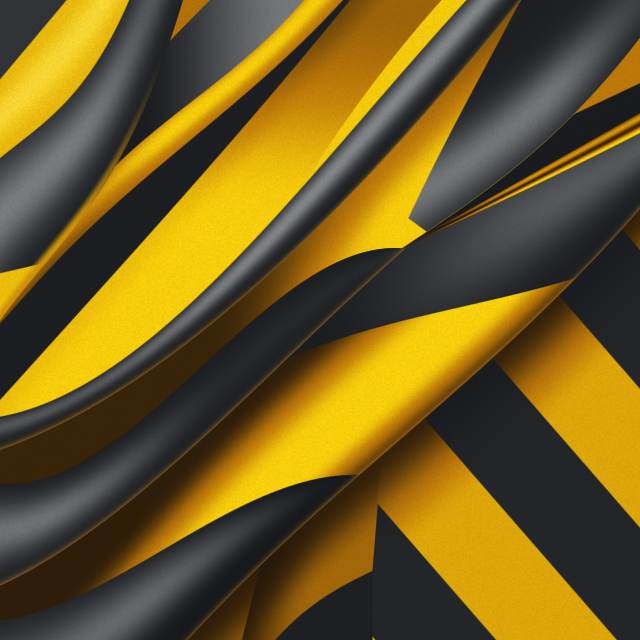
A Shadertoy shader for this background:

```glsl
#define INK vec3(.085, .093, .105)
#define STEEL vec3(.56, .57, .58)
#define UMBER vec3(.15, .095, .035)
#define AMBER vec3(.74, .47, .035)
#define YELLOW vec3(.97, .81, .04)
#define STRIPE_PERIOD .434
#define STRIPE_SLOPE 1.15
#define RIM_WIDTH .004
#define GRAIN .025

// Cubic through four evenly spaced heights, extended by straight lines
float curve(float x, float x0, float x1, vec4 h) {
    float s = (x - x0) * 3. / (x1 - x0), c = clamp(s, 0., 3.);
    float a = h.y - h.x;
    float b = h.z - 2. * h.y + h.x;
    float d = h.w - 3. * h.z + 3. * h.y - h.x;
    float value = h.x + c * (a + (c - 1.) * (b / 2. + (c - 2.) * d / 6.));
    float slope = a + (c - .5) * b + (3. * c * c - 6. * c + 2.) * d / 6.;
    return value + slope * (s - c);
}

// Smooth coverage of the positive side of an edge
float cover(float d) { return smoothstep(-.7, .7, d / max(fwidth(d), 1e-5)); }

void paint(inout vec3 col, vec3 tint, float d) { col = mix(col, tint, cover(d)); }

float bump(float x, float center, float width) {
    float d = (x - center) / width;
    return exp(-d * d);
}

float across(float y, float low, float high) { return (y - low) / max(high - low, .01); }

vec3 gold(float light) {
    return mix(mix(UMBER, AMBER, smoothstep(0., .6, light)), YELLOW, smoothstep(.5, 1., light));
}

vec3 cloth(float light) { return mix(INK, STEEL, clamp(light, 0., 1.)); }

// Warm light along a lower hem
vec3 rim(float d) { return .55 * AMBER * exp(-abs(d) / RIM_WIDTH); }

float hash(vec2 p) {
    vec3 q = fract(p.xyx * .1031);
    q += dot(q, q.yzx + 33.33);
    return fract((q.x + q.y) * q.z);
}

void mainImage(out vec4 fragColor, in vec2 fragCoord) {
    vec2 uv = fragCoord / iResolution.xy;
    float x = uv.x, y = uv.y;

    // Edges of the folds
    float mainLow = curve(x, .293, 1., vec4(0, .229, .436, .674));
    float mainTop = curve(x, .677, 1., vec4(.635, .686, .738, .792));
    float goldTop = curve(x, .443, .87, vec4(.4375, .487, .522, .557));
    float goldLow = curve(x, 0., .56, vec4(.03, .102, .207, .258));
    float waveLow = curve(x, 0., .664, vec4(.085, .232, .434, .638));
    float waveTop = curve(x, 0., .625, vec4(.245, .333, .517, .612));
    float tubeLow = curve(x, 0., .814, vec4(.297, .448, .691, 1));
    float tubeTop = curve(x, 0., .729, vec4(.349, .478, .723, 1));
    float hornLow = curve(x, .667, 1., vec4(.638, .717, .814, .941));
    float hornLeft = curve(x, .638, .81, vec4(.659, .776, .885, .993));
    float sheetTop = curve(x, 0., .547, vec4(.375, .577, .783, 1));
    float crease = curve(x, .501, .69, vec4(.753, .844, .926, 1));
    float bandLow = curve(x, .059, .536, vec4(.56, .714, .848, 1));
    float bandTop = curve(x, .169, .475, vec4(.73, .819, .9, 1));
    float leftLow = curve(x, 0., .286, vec4(.499, .618, .759, 1));
    float leftTop = curve(x, 0., .202, vec4(.753, .807, .879, 1));

    // Flat stripes in the shadow of the main fold
    float rise = y - mainLow;
    float s = (1. - y - STRIPE_SLOPE * x) / STRIPE_PERIOD;
    float lit = smoothstep(-.02, .19, -rise);
    vec3 col = cloth(.03 + .08 * lit);
    paint(col, gold(.08 + .68 * lit), .25 - abs(fract(s + .5) - .5));

    // Hanging flap
    float flapEdge = .582 + .014 * clamp((y - .108) / .176, 0., 1.);
    float flapLow = curve(x, .43, .582, vec4(0, .048, .082, .108));
    float pleat = x - .378 - .25 * y;
    float soft = mix(.9, smoothstep(-.05, .1, pleat), cover(pleat));
    vec3 flap = cloth(.06);
    paint(flap, gold((.1 + .34 * smoothstep(0., .12, -rise)) * soft), y - flapLow);
    paint(col, flap, flapEdge - x);

    // Main fold: dark roll, golden belly, dark shoulder
    float roll = bump(across(y, mainLow, goldLow), .68, .24) * smoothstep(.55, .2, x);
    float shoulder = bump(across(y, mainLow, mainTop), .8, .35) * smoothstep(.48, .88, x);
    float belly = smoothstep(-.03, .085, rise) * (1. - .92 * smoothstep(.12, .28, rise));
    vec3 fold = cloth(.65 * roll);
    paint(fold, gold(belly), y - goldLow);
    paint(fold, cloth(.04 + .48 * shoulder), y - goldTop);
    paint(col, fold + rim(rise), rise);

    // Thin hems and dark gap at the right
    float hemTop = .824 + .565 * (x - 1.);
    float hem = across(y, mainTop, hemTop);
    float hemLight = .95 * bump(hem, .1, .2) + .7 * bump(hem, .75, .22);
    paint(col, gold(hemLight * smoothstep(.6, .85, x)), y - mainTop);
    paint(col, cloth(.02), y - hemTop);
    paint(col, gold(.55), y - .87 - .47 * (x - 1.));

    // Shaded gold valley
    float valley = smoothstep(.32, .62, x) * (1. - .45 * smoothstep(.72, 1., y));
    valley *= .5 + .5 * smoothstep(0., .11, tubeLow - y);
    paint(col, gold(.13 + .82 * valley), y - max(waveTop, hornLow));

    // Dark wave
    float glow = bump(across(y, waveLow, waveTop), .52, .27);
    vec3 wave = cloth(.05 + glow * (.08 + .6 * smoothstep(.36, .05, x)));
    paint(col, wave + rim(y - waveLow), min(y - waveLow, waveTop - y));

    // Horn with a blunt tip
    float hornTip = .659 - .727 * (x - .638);
    glow = bump(y - hornLow, .065, .055) * (1. - .6 * smoothstep(.85, 1., x));
    paint(col, cloth(.06 + .7 * glow), min(hornLeft - y, y - max(hornLow, hornTip)));

    // Long tube and wide golden sheet
    glow = bump(across(y, tubeLow, tubeTop), .68, .28) * (.45 + .4 * smoothstep(.1, .45, x));
    paint(col, cloth(.04 + glow) + rim(y - tubeLow), y - tubeLow);
    float sheet = mix(.97, .42, smoothstep(.64, .98, y));
    sheet -= .12 * smoothstep(.08, 0., sheetTop - y);
    paint(col, gold(mix(.92, sheet, cover(y - crease))), y - tubeTop);
    paint(col, cloth(.05), y - sheetTop);

    // Narrow band and grey panel
    glow = .5 + .45 * bump(across(y, bandLow, bandTop), .65, .4);
    paint(col, gold(glow * (.6 + .4 * smoothstep(.08, .28, x))), y - bandLow);
    paint(col, cloth(.03 + .75 * smoothstep(.21, .46, x)), y - bandTop);
    paint(col, gold(.5), y - 1. - 1.02 * (x - .328));

    // Left roll with golden cuff, bright sheet, dark corner
    glow = bump(across(y, leftLow, leftTop), .64, .3) * (.75 - .3 * smoothstep(.75, 1., y));
    vec3 left = cloth(.06 + glow);
    paint(left, gold(.85), .573 + .23 * x - y);
    float cuff = smoothstep(.026, .006, y - leftLow) * smoothstep(.27, .1, x);
    paint(col, mix(left, gold(.68), cuff), y - leftLow);
    float corner = .876 + 1.19 * x;
    float sheen = bump(across(y, leftTop, corner), .5, .25);
    paint(col, gold(.82 + .15 * sheen) + vec3(0, .03, .16) * sheen, y - leftTop);
    paint(col, cloth(.22), y - corner);

    // Fine weave
    col *= 1. + GRAIN * (2. * hash(floor(uv * 512.)) - 1.);
    fragColor = vec4(clamp(col, 0., 1.), 1);
}
```
